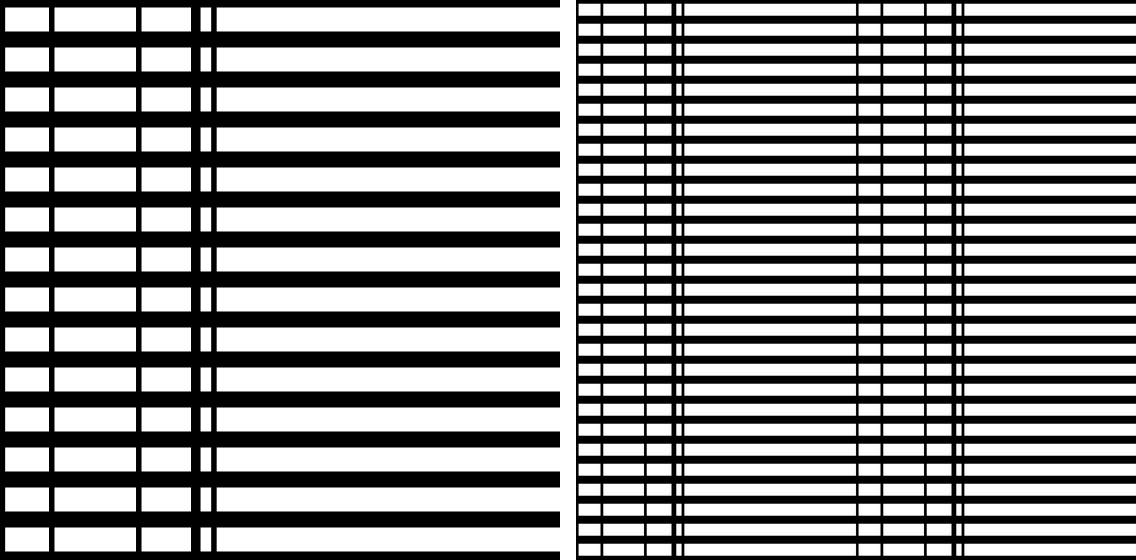
Left, the tile; right, the same tile 2 across and 2 down.
Write a WebGL 1 fragment shader that draws this pattern.

```glsl
precision highp float;

uniform vec2 u_resolution;

#define ROWS 14.0
#define SLAT_FILL 0.6
#define ROW_SHIFT 0.0009
#define BAR_WIDTH 0.0098
#define EDGE_BAR_WIDTH 0.0092
#define WIDE_BAR_WIDTH 0.0170
#define INK vec3(0.0)
#define PAPER vec3(1.0)

// Share of a pixel covered by a shape at signed distance d
float coverage(float d, float pixel) {
    return clamp(0.5 - d / pixel, 0.0, 1.0);
}

// Upright bar whose distance wraps around the tile
float bar(float x, float center, float width, float pixel) {
    float offset = abs(fract(x - center + 0.5) - 0.5);
    return coverage(offset - 0.5 * width, pixel);
}

// Evenly spaced pale slats, centered in their rows
float slats(float y, float pixel) {
    float offset = abs(fract((y - ROW_SHIFT) * ROWS) - 0.5);
    return coverage((offset - 0.5 * SLAT_FILL) / ROWS, pixel);
}

// Unevenly spaced dividers on the left side
float dividers(float x, float pixel) {
    float ink = bar(x, 0.5 * EDGE_BAR_WIDTH, EDGE_BAR_WIDTH, pixel);
    ink = max(ink, bar(x, 0.0924, BAR_WIDTH, pixel));
    ink = max(ink, bar(x, 0.2478, BAR_WIDTH, pixel));
    ink = max(ink, bar(x, 0.3496, WIDE_BAR_WIDTH, pixel));
    return max(ink, bar(x, 0.3820, BAR_WIDTH, pixel));
}

void main() {
    vec2 uv = gl_FragCoord.xy / u_resolution;
    vec2 pixel = 1.0 / u_resolution;

    float paper = slats(uv.y, pixel.y) * (1.0 - dividers(uv.x, pixel.x));
    gl_FragColor = vec4(mix(INK, PAPER, paper), 1.0);
}
```
